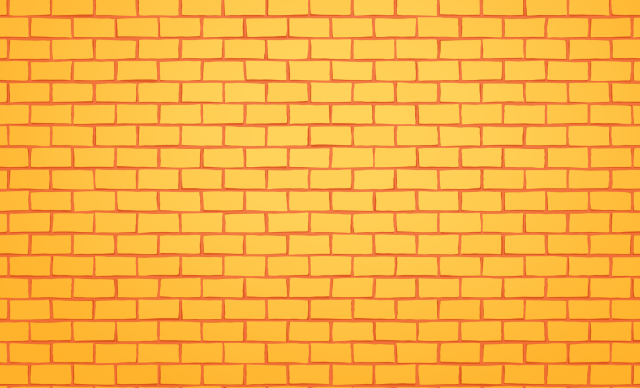
Reproduce this texture procedurally as a WebGL 2 fragment shader.

```glsl
#version 300 es
precision highp float;
// Hand-drawn wall of golden bricks in running bond with orange mortar and soft light.

uniform vec2 u_resolution;
out vec4 fragColor;

const vec2 REPEATS = vec2(14.87, 17.88);   // bricks across, courses up
const float BRICK_ASPECT = 1.98;           // cell width over cell height
const vec2 HALF_BRICK = vec2(0.925, 0.432);
const float CORNER = 0.055;

const vec3 BRICK_LIGHT = vec3(1.0, 0.82, 0.345);
const vec3 BRICK_DEEP = vec3(1.0, 0.70, 0.17);
const vec3 MORTAR_LIGHT = vec3(0.95, 0.48, 0.27);
const vec3 MORTAR_DEEP = vec3(0.94, 0.43, 0.20);
const vec3 SHADOW_LIGHT = vec3(0.87, 0.36, 0.14);
const vec3 SHADOW_DEEP = vec3(0.86, 0.33, 0.10);

float hash(vec2 p) {
    vec3 q = fract(p.xyx * 0.1031);
    q += dot(q, q.yzx + 33.33);
    return fract((q.x + q.y) * q.z);
}

float signedHash(vec2 p) {
    return 2.0 * hash(p) - 1.0;
}

float noise(float x, vec2 seed) {
    float i = floor(x);
    float f = fract(x);
    f = f * f * (3.0 - 2.0 * f);
    return mix(signedHash(seed + i * 7.3), signedHash(seed + (i + 1.0) * 7.3), f);
}

// Outward shift of one side; t runs from -1 to 1 along it.
float sideShift(float t, vec2 seed, float amount) {
    float shift = 0.55 * signedHash(seed);
    float tilt = 0.65 * signedHash(seed + 11.7) * t;
    float bow = 0.6 * signedHash(seed + 23.1) * (0.5 - t * t);
    float tremor = 0.25 * noise(t * 3.0 + 8.0, seed + 41.0);
    return amount * (shift + tilt + bow + tremor);
}

// Signed distance to a rounded block whose four sides wander.
float wobblyBlock(vec2 p, vec2 halfSize, vec2 seed, float amount) {
    vec2 t = clamp(p / halfSize, -1.0, 1.0);
    float right = p.x - sideShift(t.y, seed + 101.0, amount);
    float left = -p.x - sideShift(t.y, seed + 203.0, amount);
    float top = p.y - sideShift(t.x, seed + 307.0, amount);
    float bottom = -p.y - sideShift(t.x, seed + 409.0, amount);
    vec2 e = vec2(max(left, right), max(top, bottom)) - halfSize + CORNER;
    return length(max(e, 0.0)) + min(max(e.x, e.y), 0.0) - CORNER;
}

float coverage(float d, float pixel) {
    return 1.0 - smoothstep(-0.7 * pixel, 0.7 * pixel, d);
}

void main() {
    vec2 uv = gl_FragCoord.xy / u_resolution;
    float pixel = REPEATS.y / u_resolution.y;

    // Running bond: every other course moves by half a brick.
    vec2 grid = uv * REPEATS - vec2(0.19, 0.115);
    float course = floor(grid.y);
    grid.x += 0.5 * mod(course + 1.0, 2.0);
    vec2 cell = floor(grid);
    vec2 p = (fract(grid) - 0.5) * vec2(BRICK_ASPECT, 1.0);
    vec2 seed = cell * vec2(1.7, 2.3) + 60.0;

    // Light falls off from the upper middle.
    float falloff = smoothstep(0.1, 0.74, length((uv - vec2(0.53, 0.68)) * vec2(1.0, 0.85)));
    vec3 color = mix(MORTAR_LIGHT, MORTAR_DEEP, falloff);

    // Uneven dark rim, heavier below and to one side.
    vec2 rimOffset = vec2(0.035 * signedHash(seed + 5.0), -0.028 - 0.02 * hash(seed + 9.0));
    float rim = wobblyBlock(p - rimOffset, HALF_BRICK + 0.005, seed + 500.0, 0.032);
    color = mix(color, mix(SHADOW_LIGHT, SHADOW_DEEP, falloff), coverage(rim, pixel));

    // Brick face with a faint change of tone from one to the next.
    vec3 face = mix(BRICK_LIGHT, BRICK_DEEP, falloff);
    face += vec3(0.0, 0.008, 0.012) * signedHash(seed + 17.0);
    float brick = wobblyBlock(p, HALF_BRICK, seed, 0.04);
    color = mix(color, face, coverage(brick, pixel));

    fragColor = vec4(color, 1.0);
}
```
